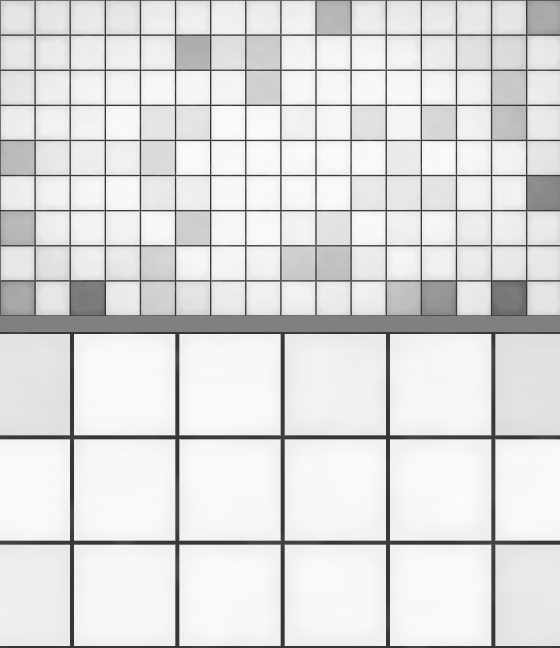
Top, the full canvas; bottom, a detail of the centre.
A Shadertoy shader for this pattern:

```glsl
// A wall of square white and grey tiles, parted by thin dark joints.
// Each cell hashes its own shade, with dark tiles rarer in the middle;
// soft inner patches, faint mottling and a vignette add the wear.

#define ROWS 9.0          // tiles down; 16 across on a 16:9 canvas
#define JOINT 0.038       // joint width in tiles
#define JOINT_GREY 0.21
#define TILE_LIGHT 0.975
#define TILE_RANGE 0.42   // drop from the lightest to the darkest tile
#define DARK_RARITY 6.5   // higher makes dark tiles rarer
#define MIDDLE_LEVEL 0.92 // caps the darkness of tiles in the middle
#define BORDER_BIAS 0.13  // extra darkness of tiles near the border
#define VIGNETTE 0.08
#define RIM_SHADE 0.06
#define MOTTLE 0.025

float hash(vec2 p) {
    return fract(sin(dot(p, vec2(127.1, 311.7))) * 43758.5453);
}

float noise(vec2 p) {
    vec2 i = floor(p), f = fract(p);
    f = f * f * (3.0 - 2.0 * f);
    return mix(mix(hash(i), hash(i + vec2(1, 0)), f.x),
               mix(hash(i + vec2(0, 1)), hash(i + vec2(1, 1)), f.x), f.y);
}

float roundedBox(vec2 p, float halfSize, float radius) {
    vec2 q = abs(p) - halfSize + radius;
    return length(max(q, 0.0)) + min(max(q.x, q.y), 0.0) - radius;
}

// 0 in the middle of the canvas, 1 at its corners
float borderAmount(vec2 uv) {
    return smoothstep(0.5, 1.35, length(2.0 * uv - 1.0));
}

float tileShade(vec2 cell, vec2 gridSize) {
    float border = borderAmount((cell + 0.5) / gridSize);
    float level = hash(cell + 11.0) * (MIDDLE_LEVEL + BORDER_BIAS * border);
    return TILE_LIGHT - TILE_RANGE * pow(min(level, 1.0), DARK_RARITY);
}

void mainImage(out vec4 fragColor, in vec2 fragCoord) {
    vec2 uv = fragCoord / iResolution.xy;
    vec2 grid = fragCoord * ROWS / iResolution.y;
    vec2 gridSize = ROWS * iResolution.xy / iResolution.y;
    float pixel = ROWS / iResolution.y;
    vec2 cell = floor(grid);
    vec2 local = fract(grid) - 0.5;

    float shade = tileShade(cell, gridSize);
    float border = borderAmount(uv);
    float darkness = TILE_LIGHT - shade;

    // Soft inner patch: pale on border tiles, deeper on dark middle ones
    float waver = 0.08 * (noise(grid * 5.0 + 17.0) - 0.5);
    float patchSize = 0.38 + 0.07 * hash(cell + 41.0);
    float rim = smoothstep(-0.12, 0.12, roundedBox(local, patchSize, 0.2) + waver);
    shade += rim * (0.25 * darkness * (1.0 - border) - RIM_SHADE * (0.6 + 0.6 * border));

    // Broad mottling and fine horizontal brushing, stronger on dark tiles
    float wear = noise(grid * 3.0) + 0.5 * noise(grid * vec2(4.0, 30.0)) - 0.75;
    shade += MOTTLE * wear * (0.5 + 2.0 * darkness);
    shade -= VIGNETTE * border;

    // Joints run along the cell edges, covered by pixel area
    vec2 edge = 0.5 - abs(local);
    vec2 cover = clamp((0.5 * JOINT - edge) / pixel + 0.5, 0.0, 1.0);
    cover *= min(1.0, 0.9 + 0.2 * noise(grid * 4.0 + 9.0));
    float joint = max(cover.x, cover.y);

    fragColor = vec4(vec3(mix(shade, JOINT_GREY, joint)), 1.0);
}
```
